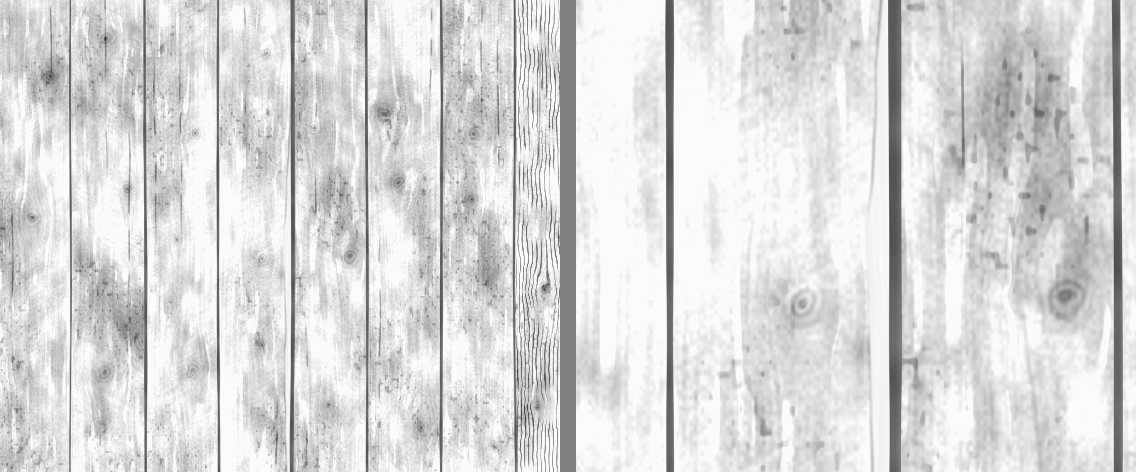
Left, the full canvas; right, a detail of the centre.
Give the GLSL for this texture, as a Shadertoy shader.

```glsl
// Eight whitewashed, weathered vertical boards with knots, grain and dark gaps
float hash(vec2 p) {
    return fract(sin(dot(p, vec2(127.1, 311.7))) * 43758.55);
}

float noise(vec2 p) {
    vec2 i = floor(p), f = fract(p);
    f = f * f * (3.0 - 2.0 * f);
    return mix(mix(hash(i), hash(i + vec2(1, 0)), f.x),
               mix(hash(i + vec2(0, 1)), hash(i + 1.0), f.x), f.y);
}

float fbm(vec2 p) {
    float sum = 0.0, amp = 0.53;
    for (int i = 0; i < 4; i++) {
        sum += amp * noise(p);
        p = mat2(1.6, 1.2, -1.2, 1.6) * p + 7.3;
        amp *= 0.5;
    }
    return sum;
}

void mainImage(out vec4 fragColor, in vec2 fragCoord) {
    vec2 p = fragCoord / iResolution.y;
    float px = 1.0 / iResolution.y;
    float pitch = 0.1567;

    // Nearest gap, its slight wander, and the board on this side of it
    float gap = floor((p.x + 0.0062) / pitch + 0.5);
    float gapX = gap * pitch - 0.0062 + 0.005 * (noise(vec2(p.y * 2.5, gap * 9.0)) - 0.5);
    float d = p.x - gapX;
    float id = d < 0.0 ? gap - 1.0 : gap;
    vec2 b = vec2(p.x + 0.0062 - id * pitch, p.y);
    vec2 seed = vec2(id * 17.3, id * 5.9);
    float coarse = step(6.5, id);

    // Knots: grain is pushed aside, with rings and a dark core
    float grainX = b.x + 0.012 * (fbm(b * vec2(9, 5) + seed) - 0.5);
    float knotShade = 0.0;
    for (int k = 0; k < 3; k++) {
        vec2 key = vec2(id + 3.0, float(k) + 11.0);
        vec2 centre = vec2(pitch * mix(0.2, 0.8, hash(key)), (float(k) + 0.15 + 0.7 * hash(key + 4.7)) / 3.0);
        float size = mix(0.009, 0.021, hash(key + 9.1));
        vec2 q = (b - centre) / size;
        q += 0.5 * (vec2(noise(b * 60.0 + seed), noise(b * 60.0 + seed + 31.0)) - 0.5);
        float r = length(q * vec2(1.0, 0.85));
        grainX -= 0.9 * (b.x - centre.x) * exp(-dot(q * q, vec2(0.22, 0.08)));
        float rings = 0.5 + 0.5 * sin(r * 13.0 + 3.0 * noise(q * 1.5));
        knotShade += exp(-r * r * 1.3) * (0.08 + 0.16 * rings)
                   + 0.24 * exp(-r * r * 9.0) * hash(key + 2.2)
                   + 0.07 * exp(-dot(q * q, vec2(0.12, 0.06)));
    }

    // Paint: broad cloudy patches, whiter toward the foot of the boards
    float cloud = fbm(b * vec2(11, 6) + seed);
    float patches = fbm(b * vec2(38, 20) + seed + 40.0);
    float tone = 0.905 + 0.42 * (cloud - 0.5) + 0.3 * (patches - 0.5);
    tone += 0.07 * (0.5 - p.y) * (1.0 - coarse) + 0.05 * (hash(seed) - 0.5);
    tone -= 0.13 * smoothstep(0.56, 0.78, fbm(b * vec2(12, 9) + seed + 80.0));

    // Fine fibres, slanted saw marks and grit
    float fibre = noise(vec2(grainX * 330.0, b.y * 9.0) + seed);
    float broad = noise(vec2(grainX * 110.0, b.y * 4.0) + seed);
    float slant = hash(seed + 3.0) < 0.5 ? -0.55 : 0.55;
    float saw = noise(vec2((b.y + slant * b.x) * 190.0, b.x * 24.0) + seed);
    float grit = noise(p * vec2(390, 280));
    tone += 0.10 * (fibre - 0.5) + 0.07 * (broad - 0.5);
    tone += 0.07 * (saw - 0.5) * smoothstep(0.35, 0.6, patches);
    tone += 0.13 * (grit - 0.5) * (1.3 - cloud);

    // Paint flakes and worn dark specks
    float flake = noise(vec2(grainX * 125.0, b.y * 17.0) + seed + 60.0);
    tone += 0.13 * smoothstep(0.73, 0.86, flake);
    float speck = noise(b * vec2(190, 120) + seed);
    tone -= 0.2 * smoothstep(0.72, 0.95, speck) * smoothstep(0.54, 0.36, cloud);

    // Raised, wavy growth lines on the last board
    float wave = grainX + 0.007 * (noise(b * vec2(22, 16)) - 0.5) + 0.003 * noise(b * vec2(70, 60));
    float growth = smoothstep(0.35, 0.95, sin(wave * 680.0));
    tone += coarse * (0.05 - growth * 0.45 * smoothstep(0.1, 0.65, noise(b * vec2(50, 24) + 5.0)));

    // Hairline cracks of limited length
    for (int k = 0; k < 2; k++) {
        vec2 key = vec2(id + 21.0, float(k) * 3.0 + 6.0);
        float crackX = pitch * mix(0.12, 0.88, hash(key)) + 0.006 * (noise(vec2(b.y * 9.0, id)) - 0.5);
        float span = smoothstep(0.24, 0.1, abs(b.y - hash(key + 5.0)));
        float crack = 1.0 - smoothstep(0.0005, 0.0008 + px, abs(b.x - crackX));
        tone -= 0.3 * crack * span * smoothstep(0.25, 0.6, noise(vec2(b.y * 30.0, id)));
    }
    tone = min(tone - knotShade, 0.985);

    // Pale split edge beside the middle gap
    float split = 0.004 + 0.015 * smoothstep(0.75, 0.5, p.y) * mix(0.55, 1.0, smoothstep(0.0, 0.5, p.y));
    split += 0.004 * (noise(vec2(p.y * 24.0, 2.0)) - 0.5);
    float sliver = step(3.5, gap) * step(gap, 4.5) * step(d, 0.0);
    float splitEdge = abs(d + split);
    tone = mix(tone, 0.96 + 0.05 * (fibre - 0.5), sliver * smoothstep(-px, px, d + split));
    tone -= 0.22 * sliver * (1.0 - smoothstep(0.0, 0.0015 + px, splitEdge)) * noise(vec2(p.y * 18.0, 8.0));

    // Bright worn rims and dark gaps of uneven width
    float halfWidth = mix(0.0022, 0.0031, hash(vec2(gap, 2.0)));
    halfWidth += 0.0012 * (noise(vec2(p.y * 14.0, gap * 7.0)) - 0.5);
    halfWidth += gap == 4.0 ? 0.001 : gap == 1.0 ? -0.0008 : 0.0;
    float rim = smoothstep(0.006, 0.003, abs(d)) * noise(vec2(p.y * 35.0, id + 4.0));
    tone = mix(tone, 0.97, 0.5 * rim);
    float gapTone = 0.32 + 0.1 * noise(vec2(p.y * 40.0, gap)) + 0.06 * smoothstep(0.0, 0.003, d);
    tone = mix(gapTone, tone, smoothstep(halfWidth - px * 0.7, halfWidth + px * 0.7, abs(d)));

    fragColor = vec4(vec3(clamp(tone, 0.25, 0.99)), 1.0);
}
```
